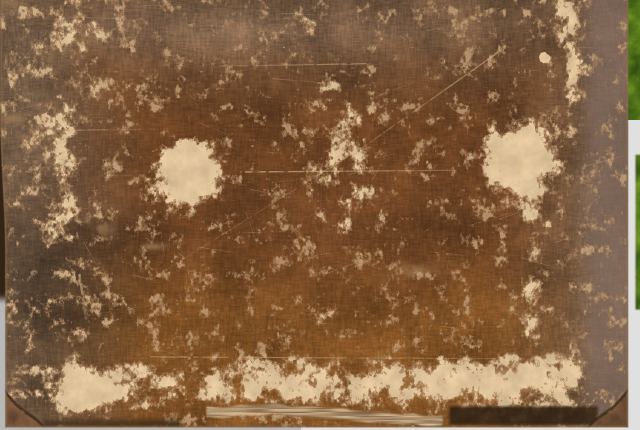
Give the GLSL for this texture, as a Shadertoy shader.

```glsl
// Worn leather case panel: a brown gradient with grain, rubbed patches and scratches.
// Wear is a sum of soft masks cut by fractal noise, so solid cores break into flecks.
// Lengths are in canvas heights: y runs 0..1 and x runs 0..1.488.

const vec3 PALE = vec3(.87, .76, .6), TAN = vec3(.67, .52, .37), DARK = vec3(.2, .14, .08);

float hash(vec2 p) {
    vec3 q = fract(p.xyx * .1031);
    q += dot(q, q.yzx + 33.33);
    return fract((q.x + q.y) * q.z);
}

float noise(vec2 p) {
    vec2 i = floor(p), f = fract(p), e = vec2(1, 0);
    f = f * f * (3. - 2. * f);
    return mix(mix(hash(i), hash(i + e), f.x),
               mix(hash(i + e.yx), hash(i + 1.), f.x), f.y);
}

float fbm(vec2 p) {
    float sum = 0., amp = .53;
    for (int i = 0; i < 4; i++) {
        sum += amp * noise(p);
        p = mat2(1.6, 1.2, -1.2, 1.6) * p + 7.3;
        amp *= .5;
    }
    return sum;
}

// Round masks: soft, then flat-topped
float glow(vec2 p, float x, float y, float rx, float ry) {
    p = (p - vec2(x, y)) / vec2(rx, ry);
    return exp(-dot(p, p));
}
float slab(vec2 p, float x, float y, float rx, float ry) {
    p = (p - vec2(x, y)) / vec2(rx, ry);
    return exp(-dot(p, p) * dot(p, p));
}

// Box mask with soft borders
float band(vec2 p, vec2 lo, vec2 hi, float soft) {
    vec2 m = smoothstep(lo - soft, lo + soft, p) * (1. - smoothstep(hi - soft, hi + soft, p));
    return m.x * m.y;
}

// Thin line that fades toward its end
float scratch(vec2 p, vec2 a, vec2 b, float w, float px) {
    vec2 d = b - a;
    float t = clamp(dot(p - a, d) / dot(d, d), 0., 1.);
    return clamp((w - length(p - a - d * t)) / px + .5, 0., 1.) * (1. - .6 * t);
}

vec3 leather(vec2 p) {
    vec3 col = mix(vec3(.49, .31, .14), vec3(.42, .26, .14), smoothstep(.2, .5, p.y));
    float grey = max(smoothstep(.35, .72, abs(p.x - .75)), .8 * smoothstep(.68, 1., p.y));
    float smoothSide = smoothstep(1.32, 1.4, p.x);
    col = mix(col, vec3(.46, .37, .29), grey * .9);
    col = mix(col, vec3(.49, .4, .34), smoothSide);
    col *= 1. - .28 * glow(p, .12, .3, .2, .25);
    col += .07 * glow(p, .55, .92, .45, .06);
    float weave = noise(p * vec2(70, 300)) + noise(p * vec2(300, 60)) - 1.;
    return col * (1. + (1. - .7 * smoothSide) * (.5 * fbm(p * 11.) - .25 + .16 * weave));
}

float wearMask(vec2 p) {
    float m = .13 + .09 * smoothstep(.3, .7, abs(p.x - .75)) * (1. - smoothstep(1.3, 1.4, p.x));
    // Bare patches and central flecks
    m += 1.25 * (slab(p, .438, .598, .078, .072) + slab(p, 1.207, .632, .086, .076));
    m += .42 * glow(p, .807, .604, .065, .13);
    // Upright rubbed columns
    m += .5 * band(p, vec2(.125, .45), vec2(.165, .76), .025);
    m += .42 * band(p, vec2(1.3, .72), vec2(1.35, 1.1), .035);
    m += .5 * band(p, vec2(1.225, .2), vec2(1.265, .57), .022);
    // Lower border, strongest at both ends
    m += .45 * band(p, vec2(.14, .06), vec2(1.36, .15), .035);
    m += .6 * slab(p, .19, .09, .1, .06) + .5 * slab(p, 1.14, .125, .2, .045);
    m += .2 * glow(p, .72, .1, .3, .04);
    // Small spots
    m += .24 * glow(p, .19, .95, .05, .1) + .45 * glow(p, .07, .23, .015, .05);
    m += .5 * glow(p, .765, .265, .04, .02) + .55 * glow(p, .725, .948, .03, .014);
    return m + .6 * glow(p, .777, .8, .02, .01) + 1.2 * slab(p, 1.265, .866, .013, .013);
}

float scratches(vec2 p, float px) {
    float s = .65 * scratch(p, vec2(1.168, .885), vec2(.855, .665), .0016, px);
    s += .4 * scratch(p, vec2(.855, .665), vec2(.35), .001, px);
    s += .6 * scratch(p, vec2(.86, .852), vec2(.51, .846), .0014, px);
    s += .8 * scratch(p, vec2(.56, .6), vec2(1.06, .604), .0016, px);
    s += .6 * scratch(p, vec2(.35, .17), vec2(1.34, .165), .0013, px);
    s += .5 * scratch(p, vec2(.16, .697), vec2(.36, .7), .0013, px);
    s += .7 * scratch(p, vec2(.185, .36), vec2(.2, .26), .003, px);
    // Scattered short marks
    for (float i = 0.; i < 60.; i++) {
        vec2 a = vec2(1.36 * hash(vec2(i, 1.7)), .17 + .82 * hash(vec2(i, 5.3)));
        float turn = (hash(vec2(i, 9.1)) - .5) * (mod(i, 4.) < 1. ? 3. : .8);
        vec2 b = a + mix(.02, .13, hash(vec2(i, 7.7))) * vec2(cos(turn), sin(turn));
        s += .38 * scratch(p, a, b, .0008, px);
    }
    return min(s, 1.) * smoothstep(.1, .5, noise(p * 90.));
}

vec3 surroundings(vec2 p) {
    vec3 leaf = mix(vec3(.12, .22, .03), vec3(.5, .65, .16), fbm(p * 30.));
    float green = max(step(.72, p.y), band(p, vec2(1.478, .28), vec2(2, .64), .004));
    vec3 left = mix(vec3(.72), DARK, smoothstep(.29, .32, p.y));
    return p.x > .7 ? mix(vec3(.88), leaf, green) : left;
}

void mainImage(out vec4 fragColor, in vec2 fragCoord) {
    float px = 1. / iResolution.y;
    vec2 p = fragCoord * px;
    // Leather with tan smears
    float smear = glow(p, .23, .48, .05, .035) + glow(p, .03, .726, .04, .013) + glow(p, .355, .427, .03, .008)
        + glow(p, .96, .37, .05, .015) + glow(p, .04, .98, .05, .02);
    vec3 col = mix(leather(p), TAN, min(smear, 1.) * .65 * smoothstep(.25, .6, fbm(p * 28.)));
    // Pale wear and scratches
    float grain = .65 * fbm(p * 36.) + .35 * fbm(p * vec2(150, 120));
    float cut = wearMask(p) - clamp(grain * 2.4 - .65, .05, 1.);
    col = mix(col, TAN, .75 * smoothstep(-.28, .05, cut));
    col = mix(col, PALE * (.9 + .2 * fbm(p * 40.)), smoothstep(-.04, .28, cut));
    col = mix(col, vec3(.8, .68, .52), scratches(p, px));
    // Dark lower rim with a torn strip
    float rim = band(p, vec2(1.045, .012), vec2(1.39, .055), .006) + .7 * band(p, vec2(.1, 0), vec2(.42, .025), .01);
    col = mix(col, DARK * (.8 + .5 * fbm(p * 40.)), rim * .9);
    float tear = .03 + .012 * cos((p.x - .62) * 8.) + .008 * noise(p.xx * 25.);
    float strip = band(p, vec2(.48, tear - .012), vec2(1.03, tear + .012), .004);
    col = mix(col, mix(TAN * .75, PALE, noise(p * vec2(20, 320))), strip);
    // Corner caps with seam and rivet
    vec2 c = vec2(min(p.x - .008, 1.462 - p.x), p.y);
    float seam = c.x + c.y - .095 + .006 * sin(c.x * 55.);
    vec3 cap = vec3(.45, .32, .22) * (.7 + .6 * fbm(p * 35.));
    cap = mix(cap, PALE, slab(c, .048, .047, .006, .006));
    col = mix(cap, col, smoothstep(-px, px, seam));
    col = mix(col, DARK, .7 - .7 * smoothstep(.002, .007, abs(seam)));
    // Outer edges
    float left = .012 - .012 * smoothstep(.4, .75, p.y);
    float inside = min(min(p.x - left, 1.461 - p.x), p.y - .006);
    col = mix(col, TAN * .8, .6 - .6 * smoothstep(.001, .007, inside));
    fragColor = vec4(mix(surroundings(p), col, smoothstep(-px, px, inside)), 1);
}
```
